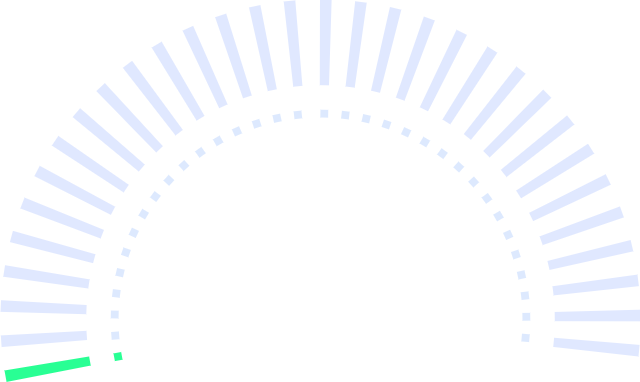
A Shadertoy shader for this background:

```glsl
#define CENTER vec2(0.5008, 0.0977)
#define BAR_INNER 0.3660
#define BAR_OUTER 0.5000
#define BAR_HALF_WIDTH vec2(0.0072, 0.0091)
#define BAR_STEP 6.31
#define DOT_RADIUS 0.3216
#define DOT_HALF_SIZE 0.0061
#define DOT_STEP 5.88
#define BAR_COLOR vec3(0.878, 0.910, 1.0)
#define DOT_COLOR vec3(0.867, 0.914, 0.996)
#define ACTIVE_COLOR vec3(0.16, 1.0, 0.58)

// Coordinates across (x) and along (y) a spoke, clockwise from the top
vec2 spokeSpace(vec2 p, float degreesFromTop) {
    float a = radians(degreesFromTop);
    vec2 dir = vec2(sin(a), cos(a));
    return vec2(dot(p, vec2(dir.y, -dir.x)), dot(p, dir));
}

// Bar that widens toward its outer end
float taperedBar(vec2 q) {
    float t = clamp((q.y - BAR_INNER) / (BAR_OUTER - BAR_INNER), 0.0, 1.0);
    float halfWidth = mix(BAR_HALF_WIDTH.x, BAR_HALF_WIDTH.y, t);
    float ends = max(BAR_INNER - q.y, q.y - BAR_OUTER);
    return max(abs(q.x) - halfWidth, ends);
}

float squareDot(vec2 q) {
    vec2 d = abs(q - vec2(0.0, DOT_RADIUS)) - DOT_HALF_SIZE;
    return max(d.x, d.y);
}

float coverage(float dist, float pixel) {
    return clamp(0.5 - dist / pixel, 0.0, 1.0);
}

void mainImage(out vec4 fragColor, in vec2 fragCoord) {
    float pixel = 1.0 / iResolution.x;
    vec2 p = fragCoord * pixel - CENTER;
    vec3 color = vec3(1.0);

    // Outer dial bars, the first one active
    for (int i = -16; i <= 15; i++) {
        float angle = float(i) * BAR_STEP + (i < 0 ? 0.75 : 0.95);
        vec3 tint = i == -16 ? ACTIVE_COLOR : BAR_COLOR;
        color = mix(color, tint, coverage(taperedBar(spokeSpace(p, angle)), pixel));
    }

    // Inner ring of squares, with a wider gap left of the top
    for (int i = -17; i <= 16; i++) {
        float angle = float(i) * DOT_STEP + (i < 0 ? -0.42 : 1.05);
        vec3 tint = i == -17 ? ACTIVE_COLOR : DOT_COLOR;
        color = mix(color, tint, coverage(squareDot(spokeSpace(p, angle)), pixel));
    }

    fragColor = vec4(color, 1.0);
}
```
